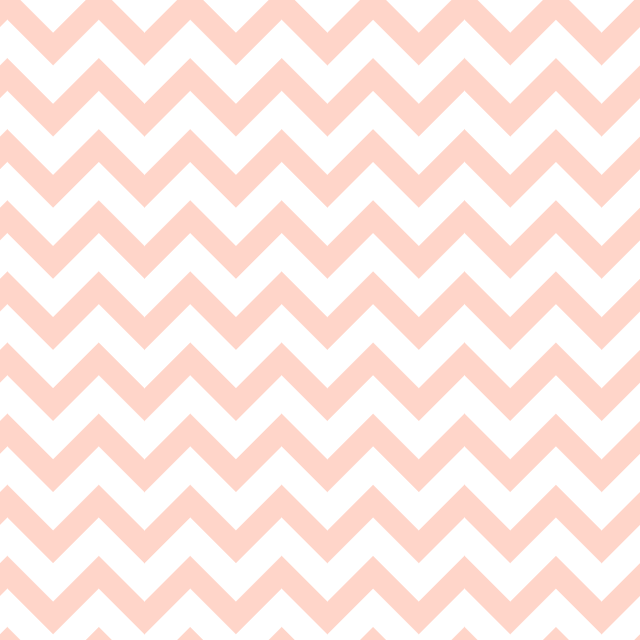
A Shadertoy shader for this pattern:

```glsl
// Draws pale peach chevron stripes on white, seven zigzags across and nine stripes down.

// Distance from x to the nearest of count evenly spaced lines in the unit interval.
float repeatDistance(float x, float count) {
    return abs(fract(x * count + 0.5) - 0.5) / count;
}

void mainImage(out vec4 fragColor, in vec2 fragCoord) {
    vec2 uv = fragCoord / iResolution.xy;

    // Zigzag: each stripe falls at 45 degrees away from its peaks
    float drop = repeatDistance(uv.x - 0.0115, 7.0);

    // Signed distance to the stripe edge, measured across the slope
    float edge = (repeatDistance(uv.y + drop + 0.0052, 9.0) - 0.0256) * 0.7071;

    // Edge smoothed over one pixel
    float pixel = 1.0 / min(iResolution.x, iResolution.y);
    float stripe = clamp(0.5 - edge / pixel, 0.0, 1.0);

    fragColor = vec4(mix(vec3(1.0), vec3(1.0, 0.835, 0.79), stripe), 1.0);
}
```
